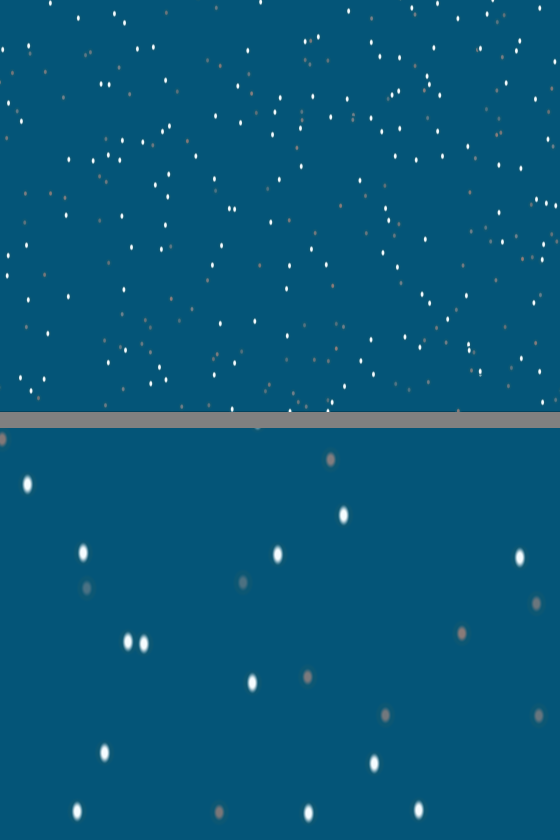
Top, the full canvas; bottom, a detail of the centre.
Give the GLSL for this pattern, as a Shadertoy shader.

```glsl
// Sparse upright flecks, bright white and dull grey, scattered on flat teal blue.
// Several shifted grids are overlaid; each cell holds at most one soft ellipse,
// placed by a sine hash, with a faint halo around it.

const vec3 TEAL = vec3(0.016, 0.333, 0.471);
const vec3 HALO = vec3(0.055, 0.342, 0.447);
const vec3 WHITE = vec3(0.96, 0.99, 1.0);
const vec3 WARM_GREY = vec3(0.58, 0.49, 0.47);
const vec3 COOL_GREY = vec3(0.43, 0.51, 0.56);

// Lengths are fractions of the canvas height.
const float CELL = 0.1;
const vec2 WHITE_RADIUS = vec2(0.0036, 0.0066);
const vec2 GREY_RADIUS = vec2(0.0036, 0.0054);
const vec2 HALO_RADIUS = vec2(0.0080, 0.0106);
const float WHITE_CHANCE = 0.40;
const float GREY_CHANCE = 0.34;
const float MARGIN = 0.12;        // keeps halos inside their cell
const float EDGE_INNER = 0.45;    // soft edge, in fleck radii
const float EDGE_OUTER = 1.40;
const float BASE_LINE = 0.003;    // dim rim along the bottom
const int LAYERS = 3;

float hash(vec2 p) {
    return fract(sin(dot(p, vec2(127.1, 311.7))) * 43758.547);
}

vec2 hash2(vec2 p) {
    return vec2(hash(p), hash(p + vec2(37.3, 17.9)));
}

float softEllipse(vec2 offset, vec2 radius) {
    return 1.0 - smoothstep(EDGE_INNER, EDGE_OUTER, length(offset / radius));
}

// Blends one grid of flecks over the given colour.
vec3 addFlecks(vec3 color, vec2 p, float seed, bool bright) {
    vec2 grid = p / CELL + hash2(vec2(seed, seed + 4.7)) + 3.0;
    vec2 id = floor(grid) + seed * 19.0;
    float chance = bright ? WHITE_CHANCE : GREY_CHANCE;
    if (hash(id + 5.3) > chance) return color;

    vec2 center = mix(vec2(MARGIN), vec2(1.0 - MARGIN), hash2(id + 11.1));
    vec2 offset = (fract(grid) - center) * CELL;

    float halo = 1.0 - smoothstep(0.8, 1.1, length(offset / HALO_RADIUS));
    color = mix(color, HALO, halo * 0.8);

    float vary = hash(id + 23.7);
    vec3 tint = bright ? WHITE : mix(COOL_GREY, WARM_GREY, vary);
    vec2 radius = bright ? WHITE_RADIUS : GREY_RADIUS;
    float strength = bright ? 1.0 : mix(0.6, 1.0, hash(id + 31.9));
    return mix(color, tint, strength * softEllipse(offset, radius));
}

void mainImage(out vec4 fragColor, in vec2 fragCoord) {
    vec2 p = fragCoord / iResolution.y;

    // Flat ground with a slightly darker bottom rim
    float rim = 1.0 - smoothstep(0.0, BASE_LINE, p.y);
    vec3 color = TEAL * (1.0 - 0.35 * rim);

    // Grey flecks lie beneath the white ones
    for (int i = 0; i < LAYERS; i++)
        color = addFlecks(color, p, float(i) + 1.0, false);
    for (int i = 0; i < LAYERS; i++)
        color = addFlecks(color, p, float(i) + 8.0, true);

    fragColor = vec4(color, 1.0);
}
```
